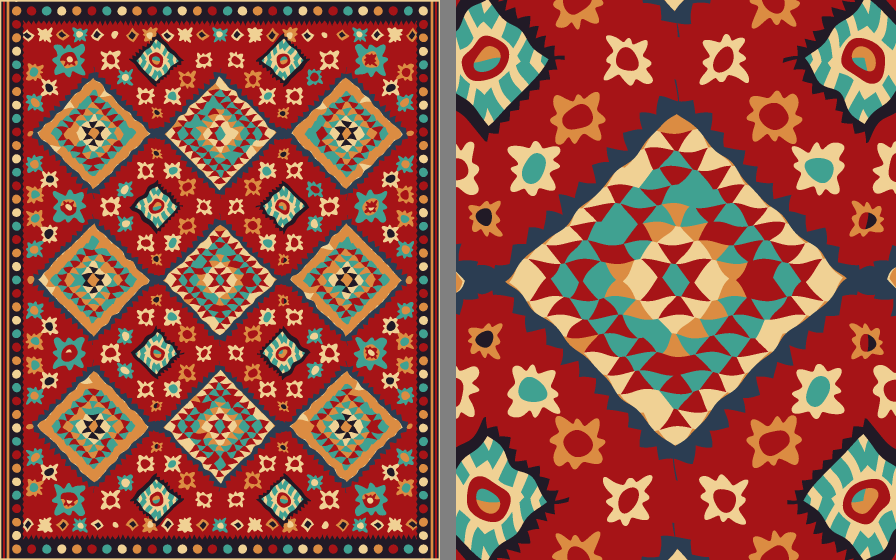
Left: the whole. Right: its middle third, enlarged.
A Shadertoy shader for this pattern:

```glsl
// Kilim rug: three by three toothed diamond medallions, small star motifs and a beaded border.

const float HEIGHT = 768.0;                  // rug units down the canvas
const vec2 PITCH = vec2(173.5, 201.0);       // medallion spacing
const float STEP = 8.5;                      // woven row height
const int RED = 0, DARK = 1, NAVY = 2, ORANGE = 3, CREAM = 4, TEAL = 5;
const vec3 PALETTE[6] = vec3[6](
    vec3(0.65, 0.08, 0.09), vec3(0.13, 0.10, 0.15), vec3(0.17, 0.24, 0.32),
    vec3(0.86, 0.55, 0.26), vec3(0.94, 0.82, 0.58), vec3(0.25, 0.63, 0.57));

// Ring colours from the centre out
const int MIDDLE_RINGS[10] = int[10](5, 0, 4, 3, 5, 0, 5, 0, 4, 3);
const int SIDE_RINGS[10] = int[10](3, 1, 4, 5, 3, 0, 5, 3, 3, 4);

// Star motifs in one folded repeat: x, y, radius, outer colour * 10 + inner colour
const vec4 MOTIFS[12] = vec4[12](
    vec4(22, 100.5, 13, 40), vec4(45, 74, 14, 30), vec4(102, 51, 14, 40),
    vec4(65, 51, 14, 45), vec4(86.75, 28, 9, 31), vec4(130, 77, 13, 54),
    vec4(150, 100.5, 16, 40), vec4(207, 100.5, 27, 53), vec4(207, 100.5, 10, 4),
    vec4(254, 84, 14, 35), vec4(234, 63, 14, 41), vec4(254, 42, 14, 53));

float hash(vec2 p) { return fract(sin(dot(p, vec2(127.1, 311.7))) * 4375.85); }
float zigzag(float t) { return abs(fract(t) - 0.5) * 2.0; }
float diamond(vec2 p) { return abs(p.x) + abs(p.y); }

// Layered sines bend the weave slightly
vec2 handWoven(vec2 p, float amount) {
    return p + amount * vec2(sin(p.y * 0.21 + 2.0 * sin(p.x * 0.13)),
                             sin(p.x * 0.23 + 2.0 * sin(p.y * 0.11)));
}

// Eight-toothed star, negative inside
float star(vec2 p, float radius) {
    float a = atan(p.y, p.x + 1e-5);
    return length(p) - radius * (0.80 + 0.15 * cos(8.0 * a) - 0.12 * cos(4.0 * a));
}

// Interlocking trapezoids grouped into diamond rings
int medallion(vec2 p, bool middle, float seed) {
    vec2 a = abs(p) / STEP;
    float row = floor(a.y), odd = mod(row, 2.0);
    float k = abs(2.0 * round((a.x - odd) * 0.5) + odd);
    float side = a.x - k;
    if (abs(side) > 0.88 - 0.72 * (a.y - row)) k = abs(k + sign(side));
    float ring = row + k;
    vec2 cell = vec2(k, row) * sign(p) + seed;
    if (hash(cell) > 0.93) ring += 1.0;
    int i = int(min(ring, 9.0));
    return middle ? MIDDLE_RINGS[i] : SIDE_RINGS[i];
}

// Small checked diamond with a red eye
int smallDiamond(vec2 p, float seed) {
    float d = diamond(p);
    if (d > 29.0) return DARK;
    if (length(p) < 5.5) return hash(vec2(seed, 4.0)) > 0.5 ? ORANGE : TEAL;
    if (length(p) < 10.0) return RED;
    if (d < 17.0) return CREAM;
    return zigzag((abs(p.x) - abs(p.y)) / 16.0 + d / 40.0) > 0.6 ? CREAM : TEAL;
}

int beadColour(float id) { return int[4](TEAL, CREAM, ORANGE, RED)[int(mod(id, 4.0))]; }

// Dark bands with beads, and thin selvedge stripes; "a" is the folded point
int border(vec2 p, vec2 a) {
    if (a.y > 381.5) return CREAM;
    if (a.x > 286.0) {
        float s = a.x - 286.0;
        return s < 3.0 ? DARK : s < 6.5 ? ORANGE : s < 9.0 ? DARK : s < 11.5 ? RED : s < 14.0 ? DARK : CREAM;
    }
    vec2 pitch = vec2(558.0 / 27.0, 738.0 / 40.0);
    vec2 id = vec2(floor(p.x / pitch.x), round(p.y / pitch.y));
    if (length(vec2((id.x + 0.5) * pitch.x - p.x, a.y - 369.0)) < 6.3) return beadColour(id.x + 20.0);
    if (length(vec2(a.x - 279.0, id.y * pitch.y - p.y)) < 6.1) return beadColour(id.y + 40.0);
    return DARK;
}

int rug(vec2 p) {
    vec2 a = abs(p);
    float fringe = 8.0 * zigzag(p.x / 7.0) * (0.5 + 0.5 * hash(vec2(floor(p.x / 7.0), sign(p.y))));
    if (a.x > 271.0 - 2.0 * zigzag(p.y / 8.0) || a.y > 356.0 - fringe) return border(handWoven(p, 0.4), a);

    // Fold the field into one repeat, leaving the end strips open
    p = handWoven(p, 1.2);
    a = abs(p);
    vec2 id = vec2(clamp(round(p.x / PITCH.x), -1.0, 1.0), round(p.y / PITCH.y));
    vec2 q = vec2(a.x, a.y > 1.5 * PITCH.y ? a.y - PITCH.y : abs(p.y - id.y * PITCH.y));
    float seed = dot(id, vec2(3.0, 7.0)) + 20.0;
    int ink = RED;

    // End rows of alternating stars and hollow lozenges
    float k = round(p.x / 24.0);
    vec2 e = vec2(p.x - k * 24.0, a.y - 336.0);
    bool even = mod(k, 2.0) < 0.5;
    if (even && star(e, 12.0) < 0.0) ink = length(e) < 4.5 ? CREAM : beadColour(abs(k) * 0.5);
    if (!even && diamond(e) < 9.0) ink = diamond(e) < 5.0 ? DARK : (mod(k, 4.0) < 2.0 ? CREAM : ORANGE);

    // Scattered stars
    for (int i = 0; i < 12; i++) {
        vec4 m = MOTIFS[i];
        vec2 s = q - m.xy;
        if (star(s, m.z) > 0.0) continue;
        int code = int(m.w);
        bool plain = hash(vec2(float(i) + sign(p.x) * 0.5, seed)) > 0.8;
        ink = length(s) < 0.42 * m.z ? (plain ? RED : code % 10) : code / 10;
    }

    // Small diamonds between the medallions
    vec2 s = q - vec2(0.5 * PITCH.x, 0.5 * PITCH.y);
    if (diamond(s) < 33.0 + 5.0 * zigzag((s.x - s.y) / 9.0)) ink = smallDiamond(s, seed);

    // Medallions, toothed outlines and linking knots
    vec2 c = vec2(p.x - id.x * PITCH.x, a.y > 1.5 * PITCH.y ? q.y : p.y - id.y * PITCH.y);
    float d = diamond(c);
    if (d < 83.0 + 8.0 * zigzag((abs(c.x) - abs(c.y)) / 15.0)) ink = NAVY;
    if (length(q - vec2(0.5 * PITCH.x, 0.0)) < 7.0) ink = NAVY;
    if (length(q - vec2(1.5 * PITCH.x, 0.0)) < 4.5) ink = ORANGE;
    if (d < 77.0) ink = medallion(c, id.x == 0.0, seed);
    return ink;
}

void mainImage(out vec4 fragColor, in vec2 fragCoord) {
    vec3 colour = vec3(0.0);
    for (int i = 0; i < 9; i++) {            // 3 x 3 samples smooth every edge
        vec2 jitter = (vec2(i % 3, i / 3) - 1.0) / 3.0;
        vec2 p = (fragCoord + jitter - 0.5 * iResolution.xy) * HEIGHT / iResolution.y;
        colour += PALETTE[rug(p)];
    }
    fragColor = vec4(colour / 9.0, 1.0);
}
```
